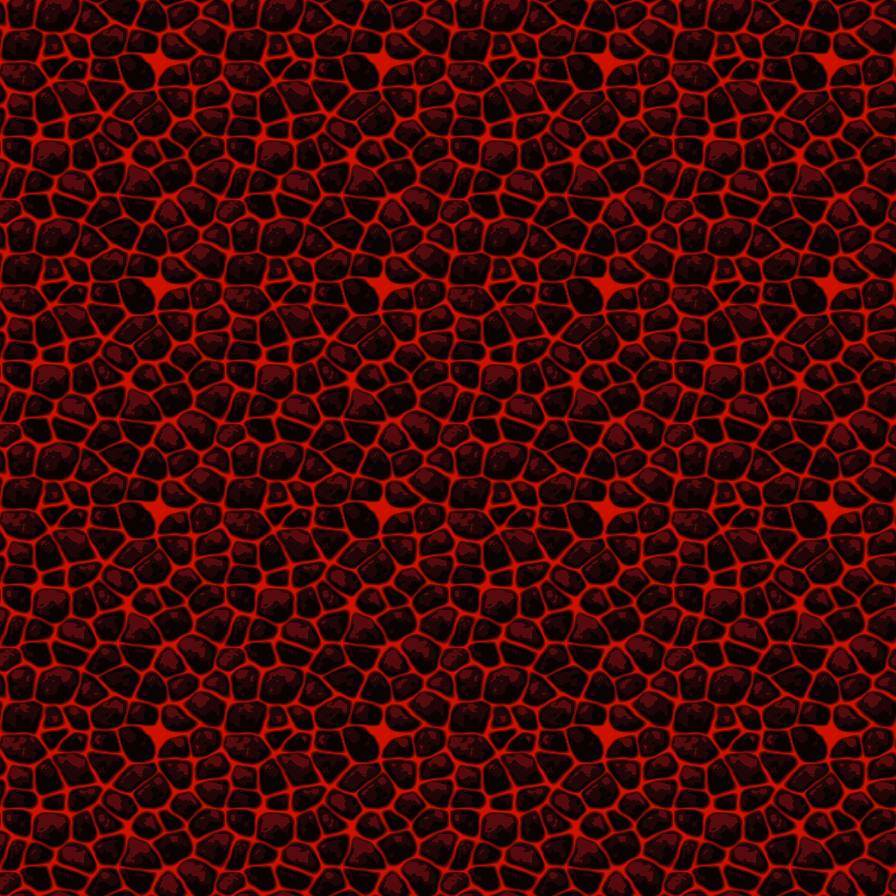
A Shadertoy shader for this texture:

```glsl
// Cracked volcanic stones with glowing lava in the gaps, repeated 4 by 4.
// Wrapped weighted cells give the stones; layered sines and smaller cells
// break their faces into flat bands of shade, and vary the crack widths.

const float TAU = 6.2831853;
const float REPEATS = 4.0;
const vec2 STONE_GRID = vec2(7.0, 8.0);
const vec2 FACET_GRID = vec2(19.0, 21.0);
const vec2 POOL_CENTER = vec2(0.70, 0.72);

const vec3 SOOT = vec3(0.045, 0.006, 0.006);
const vec3 BASALT = vec3(0.125, 0.022, 0.027);
const vec3 MAROON = vec3(0.34, 0.04, 0.05);
const vec3 SCORCH = vec3(0.20, 0.03, 0.02);
const vec3 EMBER = vec3(0.42, 0.04, 0.03);
const vec3 GLOW = vec3(0.56, 0.05, 0.00);
const vec3 LAVA = vec3(0.80, 0.065, 0.00);

struct Cell {
    vec2 offset;  // position relative to the cell's site
    float edge;   // rounded distance to the border, in grid units
    vec3 seed;    // random values of the cell
};

vec3 hash3(vec2 p) {
    vec3 q = fract(vec3(p.xyx) * vec3(0.1031, 0.1030, 0.0973) + 0.37);
    q += dot(q, q.yxz + 33.33);
    return fract((q.xxy + q.yzz) * q.zyx);
}

// Sines at whole-number frequencies, so the sum wraps over one repeat
float ripples(vec2 p, vec2 frequency) {
    float sum = 0.0, amplitude = 0.6;
    for (int i = 0; i < 4; i++) {
        sum += amplitude * sin(TAU * dot(frequency, p) + 1.7 * float(i) + 2.0 * sum);
        frequency = vec2(frequency.x + frequency.y, frequency.y - frequency.x);
        amplitude *= 0.6;
    }
    return sum;
}

// Offset from point x to the site of a grid cell; z is the site's weight
vec3 siteAt(vec2 id, vec2 x, vec2 grid) {
    vec3 h = hash3(mod(id, grid));
    return vec3(id + 0.1 + 0.8 * h.xy - x, 0.28 * h.z);
}

Cell cellAt(vec2 p, vec2 grid, float rounding) {
    vec2 x = p * grid, base = floor(x), nearestId = base;
    vec3 nearest = vec3(0.0);
    float best = 1e3;
    for (int j = -2; j <= 2; j++)
    for (int i = -2; i <= 2; i++) {
        vec2 id = base + vec2(i, j);
        vec3 site = siteAt(id, x, grid);
        float power = dot(site.xy, site.xy) - site.z;
        if (power < best) { best = power; nearest = site; nearestId = id; }
    }
    // Soft minimum over the borders widens the gaps where they meet
    float sum = 1e-6;
    for (int j = -2; j <= 2; j++)
    for (int i = -2; i <= 2; i++) {
        vec2 id = base + vec2(i, j);
        if (distance(id, nearestId) < 0.5) continue;
        vec3 site = siteAt(id, x, grid);
        vec2 across = site.xy - nearest.xy;
        float border = dot(site.xy, site.xy) - site.z - best;
        sum += exp(-rounding * 0.5 * border / max(length(across), 0.05));
    }
    return Cell(-nearest.xy, -log(sum) / rounding,
                hash3(mod(nearestId, grid) + 57.0));
}

// Antialiased coverage of everything within a given distance
float within(float d, float limit, float blur) {
    return 1.0 - smoothstep(limit - blur, limit + blur, d);
}

// One molten pool in each repeat
float poolAt(vec2 p) {
    vec2 fall = 1.0 - cos(TAU * (p - POOL_CENTER));
    return exp(-dot(fall, vec2(9.0, 28.0)));
}

vec3 stoneColor(vec2 p, Cell stone, float blur) {
    vec3 facet = cellAt(p, FACET_GRID, 20.0).seed;
    float tone = 0.9 * stone.offset.y - 0.25 * stone.offset.x
               + 0.26 * ripples(p, vec2(5.0, 9.0))
               + 0.35 * (facet.x - 0.5) + 0.45 * (stone.seed.x - 0.5);
    tone -= 0.45 * (1.0 - smoothstep(0.07, 0.22, stone.edge));
    vec3 color = mix(BASALT, SOOT, within(tone, -0.12, blur));
    return mix(MAROON, color, within(tone, 0.25, blur));
}

void mainImage(out vec4 fragColor, in vec2 fragCoord) {
    vec2 p = fract(REPEATS * fragCoord / iResolution.xy);
    float pixel = REPEATS * STONE_GRID.y / iResolution.y;
    float blur = 0.5 * pixel;

    // Rough up the straight borders
    vec2 bend = vec2(ripples(p, vec2(3.0, 5.0)), ripples(p, vec2(-4.0, 3.0)));
    Cell stone = cellAt(p + 0.007 * bend, STONE_GRID, 15.0);
    float crack = 0.004 + 0.022 * ripples(p, vec2(2.0, -3.0)) + 0.20 * poolAt(p);

    // Stone face, then hotter bands towards the crack
    vec3 color = stoneColor(p, stone, 1.5 * blur);
    color = mix(color, SCORCH, within(stone.edge, crack + 0.075, blur));
    color = mix(color, EMBER, within(stone.edge, crack + 0.045, blur));
    color = mix(color, GLOW, within(stone.edge, crack + 0.018, blur));
    color = mix(color, LAVA, within(stone.edge, crack, blur));
    fragColor = vec4(color, 1.0);
}
```
